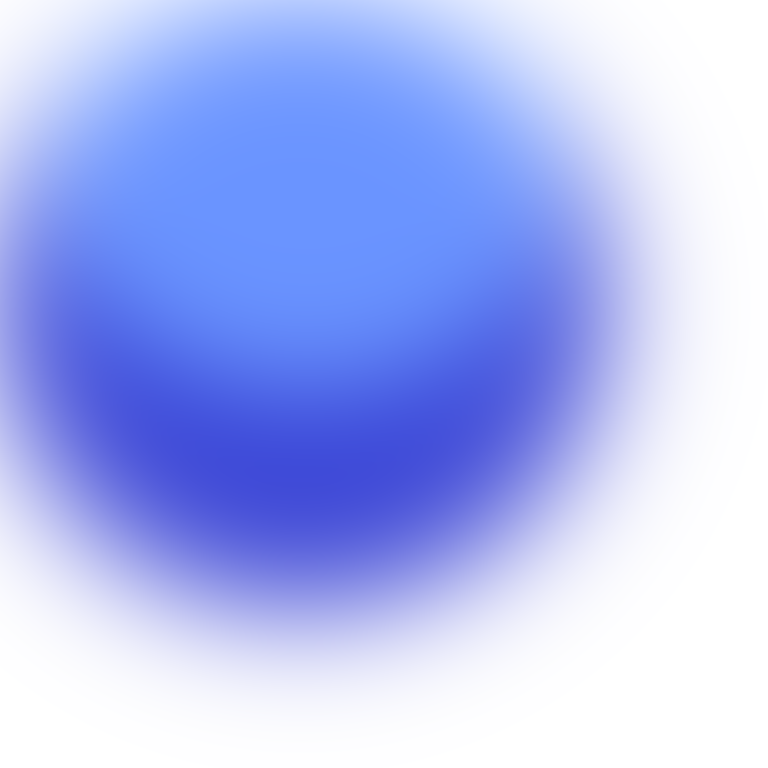
Give the GLSL for this background, as a three.js fragment shader.

```glsl
// A soft blue orb on white, lit from above and deepening to indigo at its base.
#define ORB_CENTER vec2(0.392, 0.605)
#define ORB_RADIUS 0.392
#define ORB_BLUR 0.080
#define LIGHT_CENTER vec2(0.400, 0.876)
#define LIGHT_RADIUS 0.380
#define LIGHT_BLUR 0.070
#define PAPER_COLOR vec3(1.0, 1.0, 1.0)
#define INDIGO_COLOR vec3(0.225, 0.265, 0.835)
#define SKY_COLOR vec3(0.415, 0.580, 1.0)

varying vec2 vUv;

// Coverage of an edge under a Gaussian blur: 1 inside, 0 outside.
float gaussianEdge(float signedDistance, float blur) {
  float z = clamp(signedDistance / blur, -5.0, 5.0);
  return 1.0 / (1.0 + exp(1.596 * z + 0.0705 * z * z * z));
}

float blurredDisc(vec2 point, vec2 center, float radius, float blur) {
  return gaussianEdge(length(point - center) - radius, blur);
}

void main() {
  // Body colour: sky blue light laid over indigo.
  float light = blurredDisc(vUv, LIGHT_CENTER, LIGHT_RADIUS, LIGHT_BLUR);
  vec3 orbColor = mix(INDIGO_COLOR, SKY_COLOR, light);

  // Fade the orb into the paper.
  float orb = blurredDisc(vUv, ORB_CENTER, ORB_RADIUS, ORB_BLUR);
  gl_FragColor = vec4(mix(PAPER_COLOR, orbColor, orb), 1.0);
}
```
